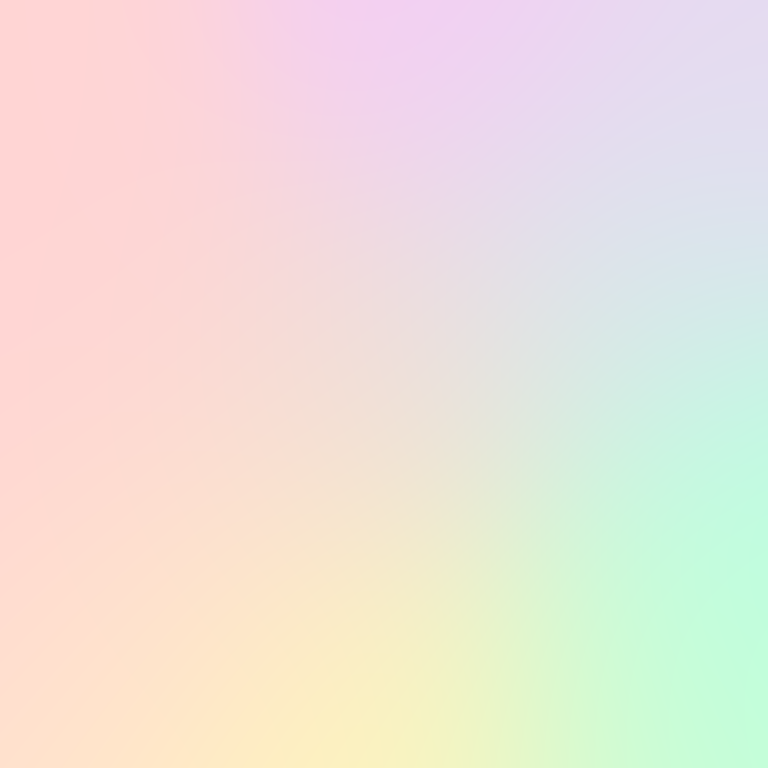
Reproduce this background procedurally as a WebGL 2 fragment shader.

```glsl
#version 300 es
precision highp float;
// Soft pastel mesh: pink, lavender, mint, yellow and peach lights melting together.

uniform vec2 u_resolution;
out vec4 fragColor;

// One light: its colour in rgb, premultiplied by the Gaussian weight in a.
vec4 light(vec2 p, vec2 centre, vec3 colour) {
    vec2 d = p - centre;
    return vec4(colour, 1.0) * exp(-14.0 * dot(d, d));
}

void main() {
    vec2 p = gl_FragCoord.xy / u_resolution;

    vec3 pink = vec3(1.0, 0.835, 0.832);
    vec3 lavender = vec3(0.957, 0.808, 0.957);
    vec3 periwinkle = vec3(0.90, 0.86, 0.945);
    vec3 mist = vec3(0.845, 0.905, 0.922);
    vec3 mint = vec3(0.73, 1.0, 0.885);
    vec3 lime = vec3(0.77, 0.995, 0.845);
    vec3 yellow = vec3(1.0, 0.957, 0.735);
    vec3 peach = vec3(1.0, 0.89, 0.803);
    vec3 sand = vec3(0.94, 0.87, 0.845);

    // Left side
    vec4 sum = light(p, vec2(0.0, 0.95), pink);
    sum += light(p, vec2(0.12, 0.66), pink);
    sum += light(p, vec2(0.0, 0.45), pink);
    sum += light(p, vec2(0.20, 0.25), peach);

    // Top and right side
    sum += light(p, vec2(0.59, 0.94), lavender);
    sum += light(p, vec2(1.0, 0.93), periwinkle);
    sum += light(p, vec2(0.83, 0.64), mist);
    sum += light(p, vec2(1.0, 0.32), mint);

    // Bottom and centre
    sum += light(p, vec2(0.90, 0.10), lime);
    sum += light(p, vec2(0.52, 0.08), yellow);
    sum += light(p, vec2(0.48, 0.50), sand);

    // Normalise so the lights blend without darkening
    fragColor = vec4(sum.rgb / sum.a, 1.0);
}
```
